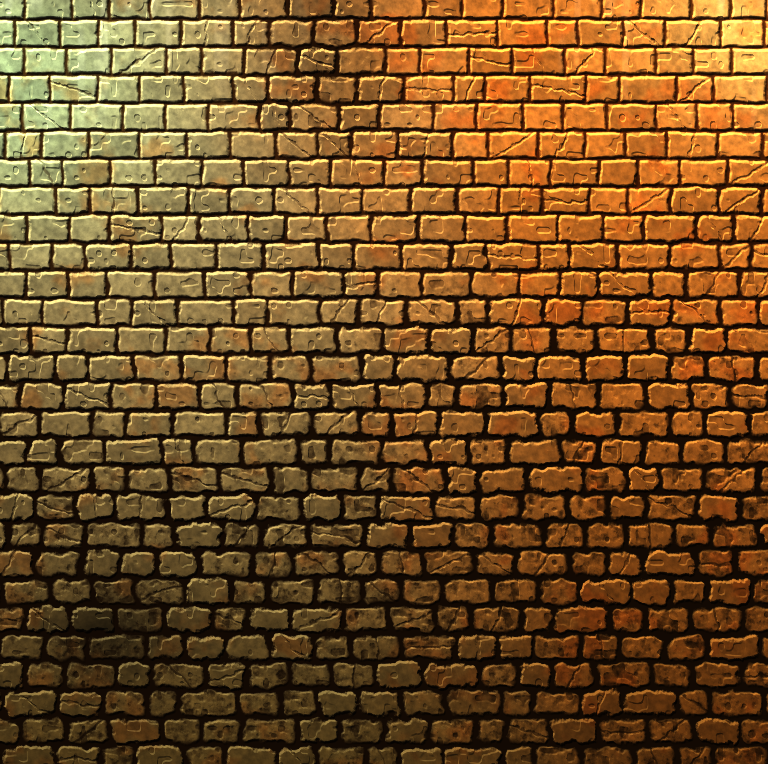
This texture is drawn by a Shadertoy shader. Its source:

```glsl
// Weathered brick wall in running bond, lit from above by a pale green lamp on
// the left and an amber lamp on the right. A height field of rounded, chipped
// bricks is built per row, then shaded by its slope towards the light.

const float ROWS = 27.36;         // courses over the canvas height
const float ROW_PHASE = 0.32;     // cut of the lowest course
const float BRICK_LENGTH = 1.58;  // mean length, in course heights

float hash(vec2 p) {
    return fract(sin(dot(p, vec2(127.1, 311.7))) * 43758.545);
}

float noise(vec2 p) {
    vec2 i = floor(p), f = fract(p);
    f = f * f * (3.0 - 2.0 * f);
    return mix(mix(hash(i), hash(i + vec2(1, 0)), f.x),
               mix(hash(i + vec2(0, 1)), hash(i + vec2(1, 1)), f.x), f.y);
}

float fbm(vec2 p) {
    float sum = 0.0, amp = 0.53;
    for (int i = 0; i < 4; i++) {
        sum += amp * noise(p);
        p = mat2(1.6, 1.2, -1.2, 1.6) * p + 7.3;
        amp *= 0.5;
    }
    return sum;
}

// Position of the upright joint that starts brick i of a row
float jointAt(float i, float row) {
    return i + 0.38 * hash(vec2(i, row * 1.7 + 3.0));
}

// Brick under p: xy = offset from its centre, z = half length, w = random id
vec4 brickAt(vec2 p) {
    float row = floor(p.y);
    float shift = 0.5 * mod(row, 2.0) + 0.25 * hash(vec2(row, 9.0));
    float u = p.x / BRICK_LENGTH + shift;
    float i = floor(u);
    if (u < jointAt(i, row)) i -= 1.0;
    float a = jointAt(i, row), b = jointAt(i + 1.0, row);
    return vec4((u - 0.5 * (a + b)) * BRICK_LENGTH, fract(p.y) - 0.5,
                0.5 * (b - a) * BRICK_LENGTH, hash(vec2(i, row)));
}

float roundedBox(vec2 p, vec2 halfSize, float radius) {
    vec2 d = abs(p) - halfSize + radius;
    return length(max(d, 0.0)) + min(max(d.x, d.y), 0.0) - radius;
}

// Height of the wall: 0 in the joints, near 1 on the faces
float wallHeight(vec2 p, float wear) {
    vec2 wobble = vec2(noise(p * 2.3), noise(p * 2.3 + 40.0)) - 0.5;
    vec4 brick = brickAt(p + wobble * mix(0.07, 0.16, wear));
    float grain = fbm(p * 4.5);
    float gap = mix(0.035, 0.075, wear);
    float d = roundedBox(brick.xy, vec2(brick.z, 0.5) - gap, mix(0.06, 0.2, wear));
    d += (grain - 0.5) * mix(0.08, 0.24, wear);
    float h = 1.0 - smoothstep(-0.12, 0.05, d);

    // Pits and flaked patches
    float flaked = smoothstep(0.55, 0.9, brick.w + 0.45 * wear);
    h -= h * (0.12 + 0.75 * flaked) * (0.3 + 0.7 * wear) * (1.0 - grain);
    h -= 0.35 * h * smoothstep(0.68, 0.8, noise(p * 3.7 + 15.0));

    // A slanted crack across some of the bricks
    float tilt = 6.28 * fract(brick.w * 17.0);
    float across = dot(brick.xy, vec2(cos(tilt), sin(tilt))) + 0.2 * (grain - 0.5);
    float cracked = step(0.72, fract(brick.w * 31.0));
    return h - 0.4 * h * cracked * (1.0 - smoothstep(0.01, 0.07, abs(across)));
}

// Soft round spot of light or dirt
float spot(vec2 uv, vec2 centre, vec2 size) {
    vec2 d = (uv - centre) / size;
    return exp(-dot(d, d));
}

void mainImage(out vec4 fragColor, in vec2 fragCoord) {
    vec2 uv = fragCoord / iResolution.xy;
    vec2 p = uv * ROWS + vec2(0.0, ROW_PHASE);
    float patches = fbm(uv * 7.0);
    float grain = fbm(p * 5.5 + 20.0);

    // Wear grows downwards, to the right and around a broken strip at the top
    float wear = 1.0 - smoothstep(0.15, 0.85, uv.y - 0.12 * uv.x + 0.35 * (patches - 0.5));
    wear = clamp(wear + 0.65 * spot(uv, vec2(0.42, 0.93), vec2(0.1, 0.13)), 0.0, 1.0);

    // Relief: positive where the surface faces the light
    vec2 toLight = normalize(vec2(-0.5, 1.0));
    float h = wallHeight(p, wear);
    float relief = h - wallHeight(p + toLight * 0.075, wear);

    // Two-sided lighting that fades towards the ground
    float fade = smoothstep(-0.1, 0.95, uv.y);
    float side = smoothstep(-0.2, 0.3, uv.x - 0.6 + 0.25 * uv.y + 0.2 * (patches - 0.5));
    vec3 coolFace = mix(vec3(0.30, 0.22, 0.09), vec3(0.66, 0.56, 0.35), fade);
    vec3 warmFace = mix(vec3(0.34, 0.18, 0.05), vec3(0.85, 0.46, 0.15), fade);
    vec3 face = mix(coolFace, warmFace, side);
    face += vec3(0.05, 0.24, 0.20) * spot(uv, vec2(0.0, 0.9), vec2(0.22, 0.2));
    face += vec3(0.22, 0.32, 0.22) * spot(uv, vec2(1.0, 0.97), vec2(0.16, 0.12));
    face *= 1.0 - 0.3 * spot(uv, vec2(0.42, 0.95), vec2(0.1, 0.16));

    // Per-brick tone, grain, rust, soot and pale runs near the top
    face *= 0.88 + 0.24 * brickAt(p).w;
    face *= 0.72 + 0.56 * grain;
    float rust = smoothstep(0.55, 0.75, fbm(p * 0.9 + 60.0));
    face = mix(face, face * vec3(1.12, 0.8, 0.55), 0.5 * rust);
    face *= 1.0 - 0.55 * spot(uv, vec2(0.14, 0.17), vec2(0.08, 0.06));
    float runs = smoothstep(0.55, 0.8, noise(vec2(p.x * 3.5, p.y * 0.35)));
    face += 0.14 * runs * smoothstep(0.75, 1.0, uv.y) * abs(2.0 * uv.x - 1.0);

    // Joints, shadows and bright upper edges
    vec3 joint = mix(vec3(0.07, 0.035, 0.01), face * vec3(0.5, 0.33, 0.2), 0.7 * fade * (1.0 - wear));
    vec3 glint = mix(vec3(0.88, 0.80, 0.48), vec3(1.0, 0.70, 0.28), side);
    vec3 color = mix(joint, face, smoothstep(0.05, 0.65, h));
    color *= 1.0 - 0.75 * smoothstep(0.03, 0.5, -relief);
    color += glint * (0.3 + 0.45 * fade) * smoothstep(0.04, 0.55, relief);
    fragColor = vec4(clamp(color, 0.0, 1.0), 1.0);
}
```
